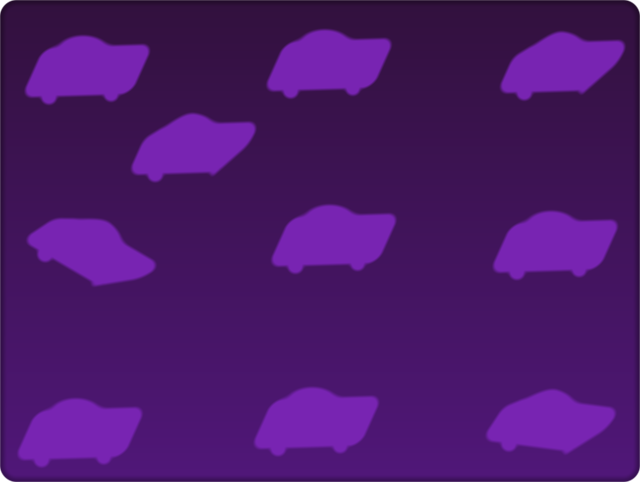
This pattern is drawn by a WebGL 1 fragment shader. Its source:

```glsl
precision highp float;

uniform vec2 u_resolution;

#define TOP_COLOR vec3(0.195, 0.065, 0.240)
#define BOTTOM_COLOR vec3(0.315, 0.090, 0.475)
#define CAR_COLOR vec3(0.470, 0.140, 0.700)
#define CAR_COUNT 10
#define FIRST_CELL vec2(0.135, 0.850)
#define CELL_STEP vec2(0.368, -0.365)
#define STRAY_CELL vec2(0.45, 0.43)
#define JITTER vec2(0.060, 0.045)
#define MAX_TILT 0.8
#define EDGE_SOFTNESS 0.0045
#define CORNER_RADIUS 0.035
#define RIM_WIDTH 0.016

vec2 hash2(float n) {
    return fract(sin(vec2(n * 127.1 + 3.7, n * 269.5 + 8.3)) * 4375.85);
}

float roundedBox(vec2 p, vec2 halfSize, float radius) {
    vec2 q = abs(p) - halfSize + radius;
    return length(max(q, 0.0)) + min(max(q.x, q.y), 0.0) - radius;
}

float smoothMin(float a, float b, float k) {
    float h = max(k - abs(a - b), 0.0) / k;
    return min(a, b) - h * h * k * 0.25;
}

// Leaning body, domed roof and two wheels; chopped cars lose two corners
float carDistance(vec2 p, float chopped) {
    vec2 sheared = vec2(p.x - 0.45 * p.y, p.y - 0.03 * p.x);
    float body = roundedBox(sheared - vec2(0.003, -0.001), vec2(0.112, 0.051), 0.024);
    vec2 roofRadii = vec2(0.056, 0.037);
    float roof = (length((p - vec2(-0.006, 0.035)) / roofRadii) - 1.0) * roofRadii.y;
    float rearWheel = length(p - vec2(-0.077, -0.054)) - 0.016;
    float frontWheel = length(p - vec2(0.052, -0.049)) - 0.015;
    float car = smoothMin(body, roof, 0.010);
    car = smoothMin(car, min(rearWheel, frontWheel), 0.006);

    float upperCut = dot(p, vec2(-0.52, 0.85)) - 0.068;
    float lowerCut = dot(p, vec2(0.66, -0.75)) - 0.0715;
    float trimmed = -smoothMin(-car, -max(upperCut, lowerCut), 0.010);
    return mix(car, trimmed, chopped);
}

// Jittered three-column grid, with the last car straying between cells
float carsDistance(vec2 p, float aspect) {
    float nearest = 1.0;
    for (int i = 0; i < CAR_COUNT; i++) {
        float id = float(i);
        vec2 cell = vec2(mod(id, 3.0), floor((id + 0.5) / 3.0));
        vec2 offset = (hash2(id) - 0.5) * JITTER;
        if (i == CAR_COUNT - 1) {
            cell = STRAY_CELL;
            offset = vec2(0.0);
        }
        vec2 center = (FIRST_CELL + cell * CELL_STEP) * vec2(aspect, 1.0) + offset;

        // A few cars tip forward, less so further down
        float tips = step(abs(mod(id, 5.0) - 3.0), 0.5);
        float tilt = tips * MAX_TILT * (1.0 - id / float(CAR_COUNT));
        float c = cos(tilt);
        float s = sin(tilt);
        vec2 q = p - center;
        q = vec2(c * q.x - s * q.y, s * q.x + c * q.y);

        float chopped = step(abs(mod(id, 6.0) - 2.5), 0.6);
        nearest = min(nearest, carDistance(q, chopped));
    }
    return nearest;
}

void main() {
    vec2 p = gl_FragCoord.xy / u_resolution.y;
    float aspect = u_resolution.x / u_resolution.y;
    float pixel = 1.0 / u_resolution.y;

    // Vertical gradient and soft-edged cars
    vec3 color = mix(BOTTOM_COLOR, TOP_COLOR, p.y);
    float cars = carsDistance(p, aspect);
    color = mix(CAR_COLOR, color, smoothstep(-EDGE_SOFTNESS, EDGE_SOFTNESS, cars));

    // Shaded rim and rounded corners
    vec2 halfCanvas = 0.5 * vec2(aspect, 1.0);
    float panel = roundedBox(p - halfCanvas, halfCanvas, CORNER_RADIUS);
    color *= mix(0.68, 1.0, smoothstep(0.0, RIM_WIDTH, -panel));
    color = mix(color, vec3(1.0), smoothstep(-pixel, pixel, panel));

    gl_FragColor = vec4(color, 1.0);
}
```
